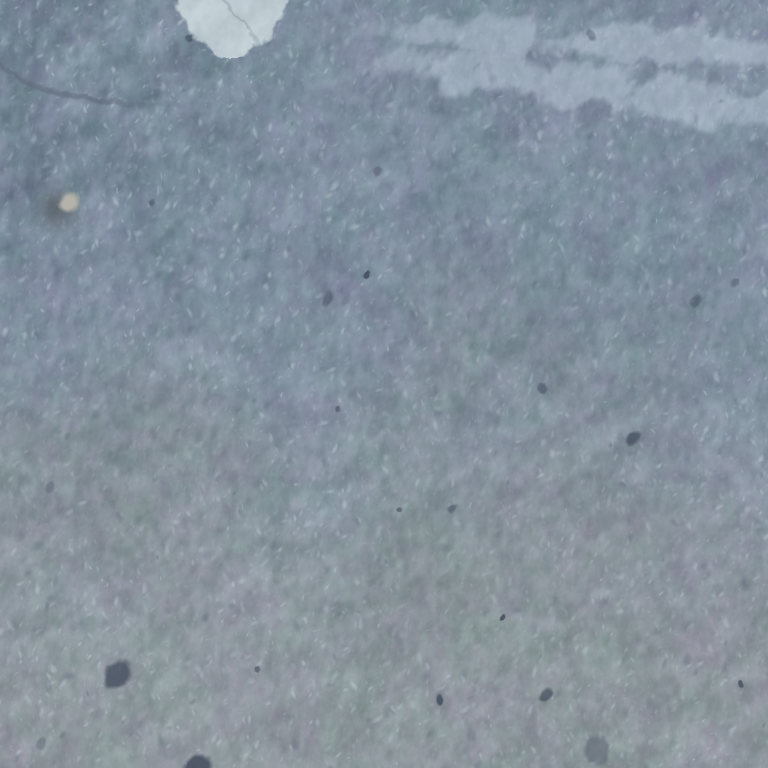
Give the GLSL for this texture, as a three.js fragment shader.

```glsl
// Weathered blue-grey stone: a soft mottled ground sown with tilted pale flecks
// and sparse dark specks. Noise-warped shapes add a white chip, pale scuffs,
// a faint crack and a small pebble in a dark hollow.

varying vec2 vUv;

const vec3 BLUE_GREY = vec3(0.490, 0.550, 0.615);
const vec3 WARM_GREY = vec3(0.550, 0.583, 0.607);
const vec3 PALE_FLECK = vec3(0.710, 0.765, 0.800);
const vec3 DARK_SPECK = vec3(0.255, 0.290, 0.355);
const vec3 SMUDGE = vec3(0.380, 0.430, 0.490);
const vec3 SCUFF = vec3(0.670, 0.725, 0.785);
const vec3 CHIP = vec3(0.760, 0.815, 0.835);
const vec3 PEBBLE = vec3(0.740, 0.725, 0.680);
const vec3 HOLLOW = vec3(0.330, 0.355, 0.375);
const vec3 LAVENDER_SHIFT = vec3(0.030, -0.022, 0.022);

float hash(vec2 p) {
  vec3 q = fract(p.xyx * 0.1031);
  q += dot(q, q.yzx + 33.33);
  return fract((q.x + q.y) * q.z);
}

float noise(vec2 p) {
  vec2 cell = floor(p);
  vec2 f = fract(p);
  f = f * f * (3.0 - 2.0 * f);
  float low = mix(hash(cell), hash(cell + vec2(1.0, 0.0)), f.x);
  float high = mix(hash(cell + vec2(0.0, 1.0)), hash(cell + 1.0), f.x);
  return mix(low, high, f.y);
}

// Four octaves, centred on zero.
float fbm(vec2 p) {
  float sum = 0.0;
  float gain = 0.5;
  for (int i = 0; i < 4; i++) {
    sum += gain * (noise(p) - 0.5);
    p = mat2(1.6, 1.2, -1.2, 1.6) * p + 17.3;
    gain *= 0.5;
  }
  return sum;
}

vec2 rotate(vec2 p, float angle) {
  float c = cos(angle);
  float s = sin(angle);
  return vec2(c * p.x + s * p.y, c * p.y - s * p.x);
}

// Coverage of a soft-edged disc of the given radius.
float disc(vec2 p, float radius, float softness) {
  return 1.0 - smoothstep(radius - softness, radius + softness, length(p));
}

// Scattered ellipses, one chance per grid cell; core is the solid inner part.
float grains(vec2 p, float cells, float density, vec2 size, float core, float seed) {
  p *= cells;
  vec2 home = floor(p);
  float cover = 0.0;
  for (int y = -1; y <= 1; y++) {
    for (int x = -1; x <= 1; x++) {
      vec2 id = home + vec2(float(x), float(y));
      vec2 key = id + seed;
      vec2 center = id + vec2(hash(key + 11.7), hash(key + 47.1));
      float angle = 1.25 + 1.7 * (hash(key + 83.9) - 0.5);
      float scale = 0.55 + 0.85 * hash(key + 129.3);
      float d = length(rotate(p - center, angle) / (size * scale));
      float strength = mix(0.35, 1.0, hash(key + 171.5)) * step(hash(key), density);
      cover = max(cover, strength * (1.0 - smoothstep(core, 1.0, d)));
    }
  }
  return cover;
}

// Ragged horizontal band around the height mid.
float scuffBand(vec2 p, float mid, float halfWidth, float ragged) {
  float body = 1.0 - abs(p.y - mid) / halfWidth + ragged;
  return smoothstep(0.0, 0.7, body) * smoothstep(0.40, 0.58, p.x);
}

void main() {
  vec2 uv = vUv;
  vec2 wobble = vec2(fbm(uv * 60.0), fbm(uv * 60.0 + 40.0));
  vec2 warped = uv + 0.010 * wobble;
  float broad = fbm(uv * 5.0 + 3.0);
  float mottle = fbm(rotate(uv, 0.5) * vec2(24.0, 34.0));
  float fine = fbm(rotate(uv, -0.25) * vec2(105.0, 70.0) + 9.0);

  // Ground: bluer above, warmer below, rougher at the upper left
  float corner = (1.0 - smoothstep(0.1, 0.5, uv.x)) * smoothstep(0.5, 0.95, uv.y);
  vec3 color = mix(WARM_GREY, BLUE_GREY, smoothstep(0.1, 0.75, uv.y + 0.4 * broad));
  color += 0.06 * broad + (0.11 + 0.08 * corner) * mottle + 0.13 * fine - 0.035 * corner;
  color += LAVENDER_SHIFT * (fbm(uv * 13.0 + 71.0) + 1.2 * fbm(uv * 42.0 + 23.0));

  // Pale scuffs across the upper right
  float ragged = 3.0 * fbm(rotate(uv, -0.5) * vec2(30.0, 17.0) + 5.0);
  float scuff = scuffBand(uv, 0.99 - 0.06 * uv.x, 0.028, ragged - 0.15);
  scuff = max(scuff, scuffBand(uv, 0.985 - 0.125 * uv.x, 0.032, ragged));
  color = mix(color, SCUFF + 0.08 * fine, 0.65 * scuff);

  // Fine flecks and smudges
  float patchy = clamp(0.75 + 1.2 * broad + 0.9 * mottle, 0.2, 1.0);
  float flecks = grains(warped, 62.0, 0.38, vec2(0.46, 0.22), 0.1, 5.0);
  float dust = grains(warped, 105.0, 0.30, vec2(0.50, 0.30), 0.0, 210.0);
  float smudges = grains(warped, 44.0, 0.16, vec2(0.42, 0.26), 0.0, 390.0);
  color = mix(color, SMUDGE, 0.50 * smudges);
  color = mix(color, PALE_FLECK, patchy * max(0.62 * flecks, 0.34 * dust));

  // Sparse dark specks, a few of them large
  float specks = grains(warped, 15.0, 0.10, vec2(0.15, 0.11), 0.45, 640.0);
  float lumps = grains(warped, 6.0, 0.09, vec2(0.12, 0.09), 0.60, 870.0);
  color = mix(color, DARK_SPECK, 0.85 * max(specks, lumps));

  // Faint crack at the upper left
  float crackY = 0.86 + 0.055 * exp(-14.0 * uv.x) + 0.012 * mottle;
  float crack = 1.0 - smoothstep(0.001, 0.006, abs(warped.y - crackY));
  color = mix(color, SMUDGE, 0.65 * crack * (1.0 - smoothstep(0.12, 0.25, uv.x)));

  // White chip tapering down from the top edge
  vec2 chipPos = uv + 0.022 * wobble - vec2(0.300, 0.922);
  float chipEdge = abs(chipPos.x) - 0.27 * sqrt(max(chipPos.y, 0.0));
  float chip = (1.0 - smoothstep(-0.005, 0.004, chipEdge)) * step(0.0, chipPos.y);
  float crease = 1.0 - smoothstep(0.0, 0.005, abs(chipPos.x + 0.8 * chipPos.y - 0.055));
  color = mix(color, CHIP + 0.12 * mottle + 0.06 * fine - 0.10 * crease, 0.92 * chip);

  // Pebble in its hollow
  color = mix(color, HOLLOW, 0.65 * disc(warped - vec2(0.075, 0.728), 0.022, 0.020));
  color = mix(color, PEBBLE, 0.9 * disc(warped - vec2(0.090, 0.735), 0.011, 0.005));

  gl_FragColor = vec4(clamp(color, 0.0, 1.0), 1.0);
}
```
